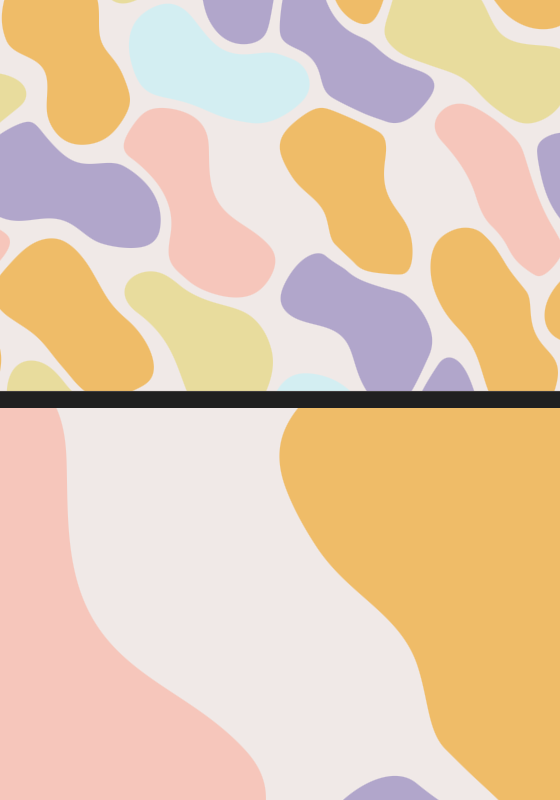
Top, the full canvas; bottom, a detail of the centre.
Give the GLSL for this background, as a Shadertoy shader.

```glsl
#define CELL vec2(0.3575, 0.3333)
#define JITTER 0.26
#define HALF_LENGTH 0.14
#define RADIUS 0.112
#define TILT -0.85
#define TILT_SPREAD 0.9
#define BEND 0.045
#define HALF_GAP 0.012
#define BLEND 0.025
#define ROUNDING 0.03
#define SEED 17.0

const float PI = 3.14159;
const vec3 PAPER = vec3(0.940, 0.912, 0.904);
const vec3 RULE = vec3(0.25, 0.24, 0.24);

// Orange, lilac, pink, straw, ice
const vec3 PALETTE[5] = vec3[5](
    vec3(0.937, 0.737, 0.408), vec3(0.694, 0.651, 0.796),
    vec3(0.963, 0.778, 0.733), vec3(0.910, 0.863, 0.615),
    vec3(0.827, 0.935, 0.950));

// Palette index of each cell in a repeating 4 x 3 block, bottom row first
const int HUES[12] = int[12](0, 3, 1, 0,  1, 2, 0, 2,  0, 4, 1, 3);

vec4 hash42(vec2 p) {
    vec4 q = fract(p.xyxy * vec4(0.1031, 0.1030, 0.0973, 0.1099));
    q += dot(q, q.wzxy + 33.33);
    return fract((q.xxyz + q.yzzw) * q.zywx);
}

float smoothMax(float a, float b, float k) {
    float h = max(k - abs(a - b), 0.0) / k;
    return max(a, b) + 0.25 * h * h * k;
}

// Bent capsule with unequal lobes and a soft neck
float blobDistance(vec2 p, vec2 cell) {
    vec4 place = hash42(cell + SEED);
    vec4 form = hash42(cell + SEED + 41.0);
    vec2 q = p - (cell + 0.5 + JITTER * (place.xy - 0.5)) * CELL;

    float angle = TILT + TILT_SPREAD * (place.z - 0.5);
    float c = cos(angle), s = sin(angle);
    q = vec2(c * q.x + s * q.y, c * q.y - s * q.x);
    q.y += BEND * sin(10.0 * q.x + 2.0 * PI * place.w);

    float along = clamp(q.x / HALF_LENGTH, -1.0, 1.0);
    float taper = 0.05 * (form.x - 0.5) * sin(0.5 * PI * along);
    float neck = mix(-0.005, 0.03, form.y) * cos(PI * along);
    return length(q - vec2(along * HALF_LENGTH, 0.0)) - (RADIUS + taper - neck);
}

vec3 cellColor(ivec2 cell) {
    int row = cell.y + 30;
    int column = (cell.x + 2 + row / 3) & 3;
    return PALETTE[HUES[4 * (row % 3) + column]];
}

void mainImage(out vec4 fragColor, in vec2 fragCoord) {
    vec2 p = fragCoord / iResolution.y;
    vec2 warped = p + 0.014 * sin(p.yx * vec2(11.0, 9.0) + vec2(0.6, 2.1));
    vec2 home = floor(warped / CELL);

    // Nearest blob, plus a soft minimum over all the others
    float nearest = 1e3, total = 0.0;
    vec2 owner = home;
    for (int j = -2; j <= 2; j++) {
        for (int i = -2; i <= 2; i++) {
            vec2 cell = home + vec2(i, j);
            float d = blobDistance(warped, cell);
            total += exp(-d / BLEND);
            if (d < nearest) {
                nearest = d;
                owner = cell;
            }
        }
    }
    float others = -BLEND * log(max(total - exp(-nearest / BLEND), 1e-6));

    // Trim each blob to leave a channel beside its neighbours
    float edge = smoothMax(nearest, 0.5 * (nearest - others) + HALF_GAP, ROUNDING);
    float fill = clamp(0.5 - edge / max(fwidth(edge), 1e-5), 0.0, 1.0);
    vec3 color = mix(PAPER, cellColor(ivec2(owner)), fill);

    // Thin rule along the bottom
    color = mix(RULE, color, smoothstep(0.0014, 0.0042, p.y));
    fragColor = vec4(color, 1.0);
}
```
